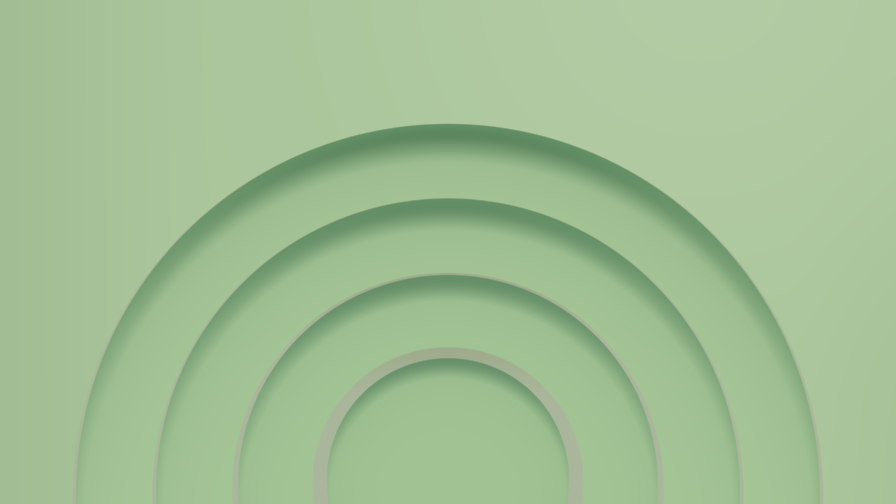
A WebGL 2 fragment shader for this background:

```glsl
#version 300 es
precision highp float;
// Sage green wall with four nested round recesses rising from the lower edge.
// Each recess is a circle with a pale lip (a smaller, lifted circle) and a soft
// shadow, shaped by a third circle that is shifted downward from the light.

uniform vec2 u_resolution;
out vec4 outColor;

// Antialiased coverage of a disc
float disc(vec2 p, vec2 center, float radius) {
    float px = 1.0 / u_resolution.y;
    return 1.0 - smoothstep(-px, px, length(p - center) - radius);
}

// Wall lit from the upper right, dimmer toward the left side
vec3 wallColor(vec2 p) {
    vec3 wall = vec3(0.668, 0.774, 0.608);
    wall -= 0.035 * (1.0 - smoothstep(-0.95, -0.45, p.x));
    wall -= 0.015 * smoothstep(0.65, 0.95, p.x) * (1.0 - smoothstep(0.2, 0.9, p.y));
    vec2 toLight = p - vec2(0.5, 1.05);
    return wall + vec3(0.035, 0.022, 0.035) * exp(-3.0 * dot(toLight, toLight));
}

// Floor of one recess, shaded by the edge above it
vec3 floorColor(vec2 p, vec2 center, float radius, float level) {
    vec2 q = p - center;
    float depth = max(radius - length(q), 0.0);
    float up = clamp(q.y / max(length(q), 0.001), 0.0, 1.0);
    float size = 1.0 - 0.16 * level;

    vec3 base = mix(vec3(0.652, 0.775, 0.595), vec3(0.632, 0.765, 0.578), level / 3.0);
    vec3 dark = mix(vec3(0.32, 0.485, 0.335), vec3(0.40, 0.56, 0.415), level / 3.0);

    // Broad falloff, then the tighter cast shadow
    float broad = 0.28 * exp(-depth / (0.085 * size)) * mix(0.35, 1.0, up);
    float offset = length(q + vec2(0.0, 0.06 * size)) - radius;
    float shadow = smoothstep(-0.036 * size, 0.056 * size, offset);
    vec3 color = mix(base, dark, max(broad, shadow * mix(0.6, 1.0, up)));

    // Upright side of the recess catches a little light near its rim
    float rimLight = (1.0 - smoothstep(0.0, 0.03, depth)) * up;
    return color + vec3(0.065, 0.075, 0.06) * rimLight * (1.0 - level / 3.0);
}

void main() {
    vec2 p = (gl_FragCoord.xy - vec2(0.5 * u_resolution.x, 0.0)) / u_resolution.y;
    vec3 color = wallColor(p);

    for (int i = 0; i < 4; i++) {
        float level = float(i);
        float radius = 0.745 - 0.1586 * level;
        vec2 center = vec2(0.0, 0.009 + 0.011 * level);

        // Lip: widest on the innermost recess, thinner toward the top
        float lipWidth = 0.007 + 0.022 * pow(level / 3.0, 4.0);
        vec3 lip = mix(vec3(0.665, 0.715, 0.61), vec3(0.62, 0.675, 0.55),
                       smoothstep(0.6, 1.0, (p.y - center.y) / radius));
        color = mix(color, lip, disc(p, center, radius));

        // Shaded floor within the lip
        vec2 inner = center + vec2(0.0, 0.007);
        float innerRadius = radius - lipWidth;
        vec3 ground = floorColor(p, inner, innerRadius, level);
        color = mix(color, ground, disc(p, inner, innerRadius));
    }
    outColor = vec4(color, 1.0);
}
```
